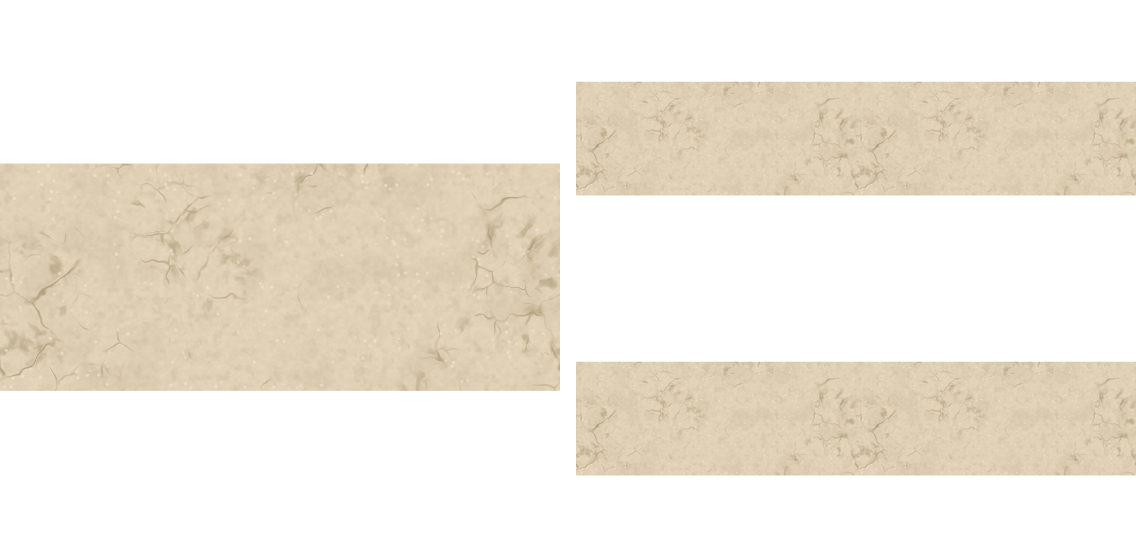
Left: one tile. Right: repeated 2 by 2.
Write a WebGL 1 fragment shader that draws this texture.

```glsl
precision highp float;
// A horizontal slab of cream limestone between plain white margins.
// Warped cellular borders, broken up by patchy noise, form the hairline cracks;
// wrapping value noise adds mottling, brown smudges and fine grain.
uniform vec2 u_resolution;

const vec3 WHITE = vec3(1.0);
const vec3 CREAM = vec3(0.882, 0.823, 0.718);
const vec3 SHADE = vec3(0.835, 0.770, 0.660);
const vec3 CRACK = vec3(0.62, 0.53, 0.39);
const vec3 PALE = vec3(0.94, 0.90, 0.83);
const float SLAB_BOTTOM = 0.302;
const float SLAB_TOP = 0.708;
const float EDGE_SOFTNESS = 0.0012;
const float LARGE_CELLS = 9.0;     // repeats across the canvas
const float SMALL_CELLS = 21.0;
const float SPECK_CELLS = 60.0;
const float CRACK_WIDTH = 0.0028;
const float WARP = 0.055;
const float GRAIN = 0.045;

float hash(vec2 p) {
  vec3 q = fract(p.xyx * vec3(0.1031, 0.1030, 0.0973));
  q += dot(q, q.yzx + 33.33);
  return fract((q.x + q.y) * q.z);
}

// Value noise that wraps after n lattice cells.
float noise(vec2 uv, float n) {
  vec2 p = uv * n;
  vec2 i = floor(p);
  vec2 f = p - i;
  f = f * f * (3.0 - 2.0 * f);
  vec2 a = mod(i, n);
  vec2 b = mod(i + 1.0, n);
  return mix(mix(hash(a), hash(vec2(b.x, a.y)), f.x),
             mix(hash(vec2(a.x, b.y)), hash(b), f.x), f.y);
}

float fbm(vec2 uv, float n) {
  float sum = 0.0;
  float weight = 0.533;
  for (int i = 0; i < 4; i++) {
    sum += weight * noise(uv, n);
    n *= 2.0;
    weight *= 0.5;
  }
  return sum;
}

// Distances to the nearest and second nearest wrapped cell points.
vec2 cellular(vec2 uv, float n) {
  vec2 p = uv * n;
  vec2 base = floor(p);
  vec2 nearest = vec2(8.0);
  for (int y = -1; y <= 1; y++) {
    for (int x = -1; x <= 1; x++) {
      vec2 cell = base + vec2(float(x), float(y));
      vec2 id = mod(cell, n);
      vec2 jitter = vec2(hash(id + 17.0), hash(id + 71.0));
      float d = length(cell + 0.1 + 0.8 * jitter - p);
      nearest.y = min(nearest.y, max(nearest.x, d));
      nearest.x = min(nearest.x, d);
    }
  }
  return nearest;
}

float cracks(vec2 uv, float n, float width) {
  vec2 d = cellular(uv, n);
  return 1.0 - smoothstep(0.0, width, 0.5 * (d.y - d.x) / n);
}

vec3 stone(vec2 uv) {
  vec2 bend = vec2(fbm(uv + 0.37, 12.0), fbm(uv + 0.71, 12.0)) - 0.5;
  vec2 ripple = vec2(noise(uv + 0.13, 80.0), noise(uv + 0.59, 80.0)) - 0.5;
  vec2 warped = uv + WARP * bend + 0.006 * ripple;
  float patches = fbm(uv + 0.23, 7.0);
  float broken = smoothstep(0.32, 0.68, noise(uv + 0.47, 42.0));

  // Mottling and grain
  float mottle = fbm(uv + 0.11, 16.0);
  float flecks = fbm(uv + 0.83, 64.0);
  vec3 color = mix(CREAM, SHADE, 0.55 * smoothstep(0.48, 0.78, mottle));
  color = mix(color, SHADE, 0.65 * smoothstep(0.56, 0.76, flecks));
  float grain = 0.6 * noise(uv, 128.0) + 0.4 * noise(uv + 0.31, 256.0);
  color += GRAIN * (grain - 0.5);

  // Smudges gathered in patches
  float smudge = smoothstep(0.54, 0.78, fbm(warped + 0.67, 38.0));
  color = mix(color, CRACK, 0.42 * smudge * smoothstep(0.45, 0.65, patches));

  // Hairline cracks, long and short
  float longCracks = cracks(warped, LARGE_CELLS, CRACK_WIDTH);
  longCracks *= smoothstep(0.49, 0.63, patches) * mix(0.3, 1.0, broken);
  float shortCracks = cracks(warped + 0.29, SMALL_CELLS, CRACK_WIDTH * 0.85);
  shortCracks *= smoothstep(0.52, 0.68, fbm(uv + 0.91, 9.0)) * broken;
  color = mix(color, CRACK, 0.62 * max(longCracks, 0.75 * shortCracks));

  // Pale mineral specks
  float speck = 1.0 - smoothstep(0.08, 0.26, cellular(uv, SPECK_CELLS).x);
  speck *= smoothstep(0.62, 0.85, noise(uv + 0.53, 50.0));
  return mix(color, PALE, 0.65 * speck);
}

void main() {
  vec2 uv = gl_FragCoord.xy / u_resolution;
  float inside = min(uv.y - SLAB_BOTTOM, SLAB_TOP - uv.y);
  float slab = smoothstep(-EDGE_SOFTNESS, EDGE_SOFTNESS, inside);
  gl_FragColor = vec4(mix(WHITE, stone(uv), slab), 1.0);
}
```
